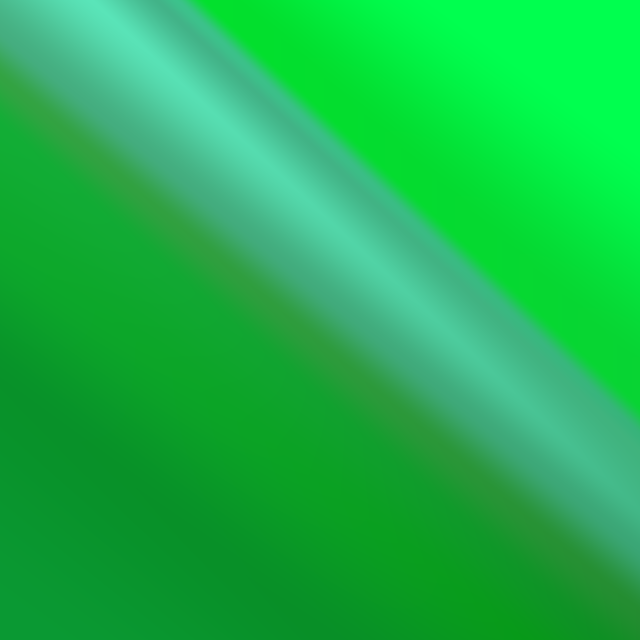
Write a three.js fragment shader that draws this background.

```glsl
// Soft diagonal folds of light: a teal ribbon between bright and deep greens.
// Each fold line is a slanted line with a tint that drifts along its length;
// colours are blended from one fold line to the next, from top to bottom.

varying vec2 vUv;

// Height of a slanted line, given its depth at the left and right edges.
float slant(float left, float right) {
  return mix(left, right, vUv.x);
}

// Tint drifting along a fold, a little faster towards the right.
vec3 drift(vec3 left, vec3 right) {
  float x = vUv.x;
  return mix(left, right, mix(x, x * x, 0.6));
}

// Blend to the next tint between two lines; ease softens the creases.
vec3 fold(vec3 above, vec3 below, float start, float end, float depth, float ease) {
  float t = clamp((depth - start) / max(end - start, 0.001), 0.0, 1.0);
  float smoothT = t * t * (3.0 - 2.0 * t);
  return mix(above, below, mix(t, smoothT, ease));
}

void main() {
  float depth = 1.0 - vUv.y;

  // Fold lines, from the upper right to the lower left.
  float glowLine   = slant(-0.49, 0.24);
  float meadowLine = slant(-0.34, 0.57);
  float edgeLine   = slant(-0.300, 0.632);
  float rimLine    = slant(-0.258, 0.682);
  float creaseLine = slant(-0.227, 0.705);
  float ridgeLine  = slant(-0.134, 0.796);
  float valleyLine = slant(0.052, 0.860);
  float oliveLine  = slant(0.118, 0.955);
  float leafLine   = slant(0.195, 1.060);
  float sheenLine  = slant(0.370, 1.140);
  float shadeLine  = slant(0.592, 1.390);
  float cornerLine = slant(0.950, 1.650);

  // Tints on those lines.
  vec3 glow   = vec3(0.00, 1.00, 0.31);
  vec3 meadow = drift(vec3(0.00, 0.89, 0.17), vec3(0.03, 0.83, 0.20));
  vec3 rim    = drift(vec3(0.24, 0.77, 0.56), vec3(0.22, 0.70, 0.48));
  vec3 crease = drift(vec3(0.26, 0.70, 0.54), vec3(0.25, 0.70, 0.49));
  vec3 ridge  = drift(vec3(0.36, 0.91, 0.74), vec3(0.26, 0.72, 0.53));
  vec3 valley = drift(vec3(0.27, 0.68, 0.50), vec3(0.23, 0.65, 0.46));
  vec3 olive  = drift(vec3(0.20, 0.64, 0.26), vec3(0.14, 0.55, 0.19));
  vec3 leaf   = drift(vec3(0.07, 0.68, 0.21), vec3(0.05, 0.55, 0.13));
  vec3 sheen  = drift(vec3(0.05, 0.66, 0.17), vec3(0.02, 0.58, 0.07));
  vec3 shade  = drift(vec3(0.03, 0.57, 0.16), vec3(0.03, 0.54, 0.14));
  vec3 corner = vec3(0.04, 0.60, 0.20);

  // Bright field above the ribbon.
  vec3 color = fold(glow, meadow, glowLine, meadowLine, depth, 0.5);

  // Teal ribbon with its rim, crease, ridge and valley.
  color = fold(color, rim, edgeLine, rimLine, depth, 1.0);
  color = fold(color, crease, rimLine, creaseLine, depth, 0.8);
  color = fold(color, ridge, creaseLine, ridgeLine, depth, 0.4);
  color = fold(color, valley, ridgeLine, valleyLine, depth, 0.6);

  // Olive seam and the deep green field below.
  color = fold(color, olive, valleyLine, oliveLine, depth, 0.6);
  color = fold(color, leaf, oliveLine, leafLine, depth, 0.8);
  color = fold(color, sheen, leafLine, sheenLine, depth, 0.5);
  color = fold(color, shade, sheenLine, shadeLine, depth, 0.6);
  color = fold(color, corner, shadeLine, cornerLine, depth, 0.6);

  gl_FragColor = vec4(color, 1.0);
}
```
